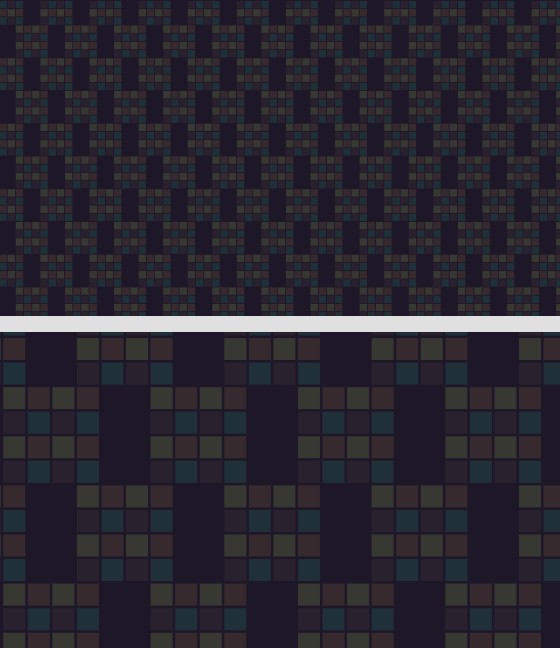
Top: the whole. Bottom: its middle third, enlarged.
Reproduce this pattern procedurally as a Shadertoy shader.

```glsl
const float CELLS_DOWN = 38.6;
const vec2 GRID_SHIFT = vec2(0.68, 0.24);
const float BLOCK_CELLS = 4.0;
const float BLOCK_PERIOD = 6.0;
const float TILE_HALF_SIZE = 0.447;

const vec3 GROUND = vec3(0.118, 0.090, 0.157);
const vec3 PLUM = vec3(0.165, 0.130, 0.185);
const vec3 TEAL = vec3(0.120, 0.190, 0.220);
const vec3 OLIVE = vec3(0.220, 0.220, 0.195);
const vec3 BROWN = vec3(0.210, 0.165, 0.180);

float squareDistance(vec2 p, float halfSize) {
    vec2 d = abs(p) - halfSize;
    return length(max(d, 0.0)) + min(max(d.x, d.y), 0.0);
}

// Staggers every other band of blocks by half a period
vec2 blockCell(vec2 grid) {
    float band = floor(grid.y / BLOCK_CELLS);
    float stagger = 0.5 * BLOCK_PERIOD * mod(band, 2.0);
    return floor(vec2(mod(grid.x + stagger, BLOCK_PERIOD),
                      mod(grid.y, BLOCK_CELLS)));
}

// Four colours alternate in a two by two arrangement
vec3 tileColor(vec2 cell) {
    vec2 odd = mod(cell, 2.0);
    vec3 lower = mix(PLUM, TEAL, odd.x);
    vec3 upper = mix(OLIVE, BROWN, odd.x);
    return mix(lower, upper, odd.y);
}

float tileMask(vec2 grid, vec2 cell, float pixel) {
    float d = squareDistance(fract(grid) - 0.5, TILE_HALF_SIZE);
    float coverage = clamp(0.5 - d / pixel, 0.0, 1.0);
    return coverage * (1.0 - step(BLOCK_CELLS, cell.x));
}

void mainImage(out vec4 fragColor, in vec2 fragCoord) {
    vec2 p = (fragCoord - 0.5 * iResolution.xy) / iResolution.y;
    vec2 grid = p * CELLS_DOWN - GRID_SHIFT;
    float pixel = CELLS_DOWN / iResolution.y;

    vec2 cell = blockCell(grid);
    vec3 color = mix(GROUND, tileColor(cell), tileMask(grid, cell, pixel));
    fragColor = vec4(color, 1.0);
}
```
